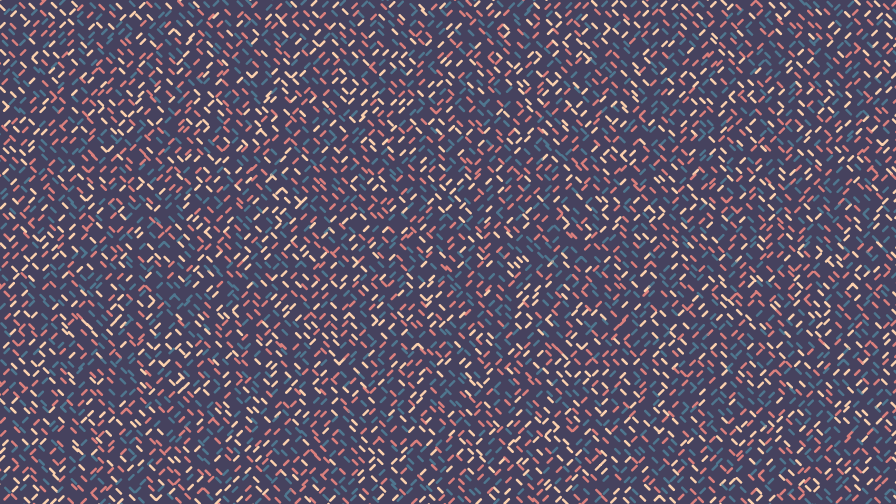
This pattern is drawn by a Shadertoy shader. Its source:

```glsl
// Scattered short diagonal dashes in three inks on a dark violet ground.
#define ROWS 52.0        // loose rows over the canvas height, one dash per cell
#define JITTER 0.6       // full range of the random shift, in cells
#define REACH 0.221      // half extent of the dash axis, in cells
#define RADIUS 0.128     // half width of a dash, in cells
#define GROUND vec3(0.273, 0.258, 0.368)
#define BLUE vec3(0.310, 0.466, 0.560)
#define ROSE vec3(0.860, 0.500, 0.490)
#define CREAM vec3(0.985, 0.815, 0.680)

// Integer hash: three independent random values per cell and seed.
vec3 hash3(vec2 cell, uint seed) {
    uvec3 v = uvec3(uvec2(ivec2(cell) + 1000), seed) * 1664525u + 1013904223u;
    v += v.yzx * v.zxy;
    v ^= v >> 16u;
    v += v.yzx * v.zxy;
    return vec3(v >> 8u) / 16777216.0;
}

vec3 inkColour(float pick) {
    return pick < 0.333 ? BLUE : pick < 0.667 ? ROSE : CREAM;
}

// Distance to a round-ended dash; lean is +1 for rising, -1 for falling.
float dashDistance(vec2 p, float lean) {
    vec2 axis = REACH * vec2(1.0, lean);
    float t = clamp(dot(p, axis) / dot(axis, axis), -1.0, 1.0);
    return length(p - axis * t) - RADIUS;
}

void mainImage(out vec4 fragColor, in vec2 fragCoord) {
    float pixel = ROWS / iResolution.y;
    vec2 p = fragCoord * pixel;
    vec2 home = floor(p);

    // Add up coverage so that overlapping inks blend evenly.
    vec3 ink = vec3(0.0);
    float total = 0.0;
    for (int y = -1; y <= 1; y++) {
        for (int x = -1; x <= 1; x++) {
            vec2 cell = home + vec2(x, y);
            vec3 place = hash3(cell, 7u);
            vec3 style = hash3(cell, 91u);
            vec2 centre = cell + 0.5 + JITTER * (place.xy - 0.5);
            float lean = style.x < 0.5 ? -1.0 : 1.0;
            float cover = clamp(0.5 - dashDistance(p - centre, lean) / pixel, 0.0, 1.0);
            ink += cover * inkColour(style.y);
            total += cover;
        }
    }

    vec3 colour = mix(GROUND, ink / max(total, 0.0001), min(total, 1.0));
    fragColor = vec4(colour, 1.0);
}
```
